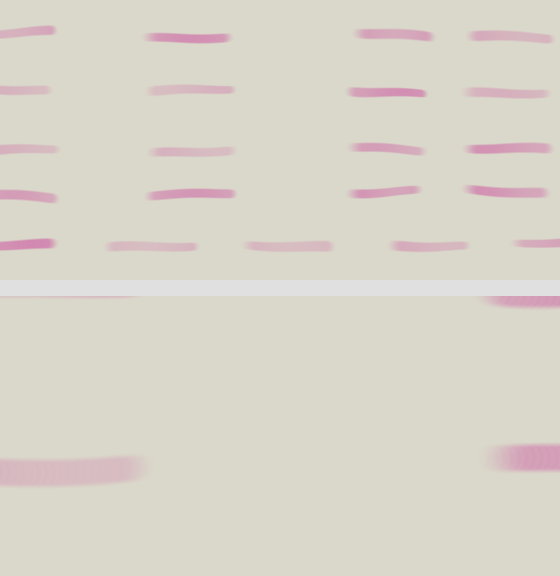
Top: the whole. Bottom: its middle third, enlarged.
Write a Shadertoy shader that draws this pattern.

```glsl
// Lengths are in units of the canvas height.
const vec3 PAPER = vec3(0.854, 0.848, 0.793);
const vec3 PINK = vec3(0.815, 0.465, 0.668);

const int ROWS = 5;
const int COLUMNS = 5;
const vec2 FIRST_STROKE = vec2(0.05, 0.13);
const vec2 PITCH = vec2(0.57, 0.186);
const vec2 GRID_BULGE = vec2(0.20, -0.042);
const float BOTTOM_ROW_PITCH = 0.49;
const vec2 PLACE_JITTER = vec2(0.02, 0.011);

const vec2 HALF_LENGTH = vec2(0.145, 0.182);   // shortest, longest
const vec2 HALF_WIDTH = vec2(0.0175, 0.0205);  // thinnest, thickest
const vec2 STRENGTH = vec2(0.34, 0.70);        // palest, strongest
const float MAX_SLOPE = 0.07;
const float BEND = 0.0035;
const float TAPER = 0.22;
const vec2 END_FADE = vec2(0.055, 0.035);      // left end, right end
const float DAB_SPACING = 0.009;
const float DAB_CONTRAST = 0.04;

vec4 hash4(vec2 cell) {
    vec4 q = fract(cell.xyxy * vec4(0.1031, 0.1030, 0.0973, 0.1099));
    q += dot(q, q.wzxy + 33.33);
    return fract((q.xxyz + q.yzzw) * q.zywx);
}

// Uneven grid: the middle rows and columns are pushed aside.
vec2 strokeCentre(vec2 cell) {
    vec2 s = sin(cell * 0.7854);
    vec2 centre = FIRST_STROKE + cell * PITCH + GRID_BULGE * s * s * s * s;
    if (cell.y < 0.5) centre.x = FIRST_STROKE.x + cell.x * BOTTOM_ROW_PITCH;
    return centre;
}

// Coverage of one soft brush stroke.
float brushStroke(vec2 p, vec2 cell) {
    vec4 place = hash4(cell + 3.7);
    vec4 form = hash4(cell + 41.3);
    vec4 tone = hash4(cell + 87.1);

    p -= strokeCentre(cell) + PLACE_JITTER * (2.0 * place.xy - 1.0);
    float halfLength = mix(HALF_LENGTH.x, HALF_LENGTH.y, place.z);
    float along = p.x / halfLength;

    // Slanted, slightly bent centre line with a tapering width
    float centreLine = MAX_SLOPE * (2.0 * place.w - 1.0) * p.x
                     + BEND * sin(3.0 * along + 6.2832 * form.x);
    float halfWidth = mix(HALF_WIDTH.x, HALF_WIDTH.y, form.y)
                    * (1.0 + TAPER * (2.0 * form.z - 1.0) * clamp(along, -1.0, 1.0));
    float across = abs(p.y - centreLine) / halfWidth;

    // Crisp sides and rounded, fading ends
    float sides = 1.0 - smoothstep(0.62, 1.08, across);
    float roundness = halfWidth * (1.0 - sqrt(max(0.0, 1.0 - across * across)));
    float endDistance = halfLength - abs(p.x) - roundness;
    float fade = p.x < 0.0 ? END_FADE.x : END_FADE.y;
    float ends = smoothstep(0.0, fade * mix(0.8, 1.3, form.w), endDistance);

    // Uneven pressure and fine ripples left by the dabs
    float pressure = mix(STRENGTH.x, STRENGTH.y, tone.x * tone.x)
                   * (1.0 + 0.18 * sin(2.2 * along + 6.2832 * tone.y));
    float ripple = 1.0 + DAB_CONTRAST * sin(6.2832 * (p.x + roundness) / DAB_SPACING);
    return sides * ends * pressure * ripple;
}

void mainImage(out vec4 fragColor, in vec2 fragCoord) {
    vec2 p = fragCoord / iResolution.y;
    float ink = 0.0;
    for (int row = 0; row < ROWS; row++)
        for (int column = 0; column < COLUMNS; column++)
            ink = max(ink, brushStroke(p, vec2(column, row)));
    fragColor = vec4(mix(PAPER, PINK, clamp(ink, 0.0, 1.0)), 1.0);
}
```
